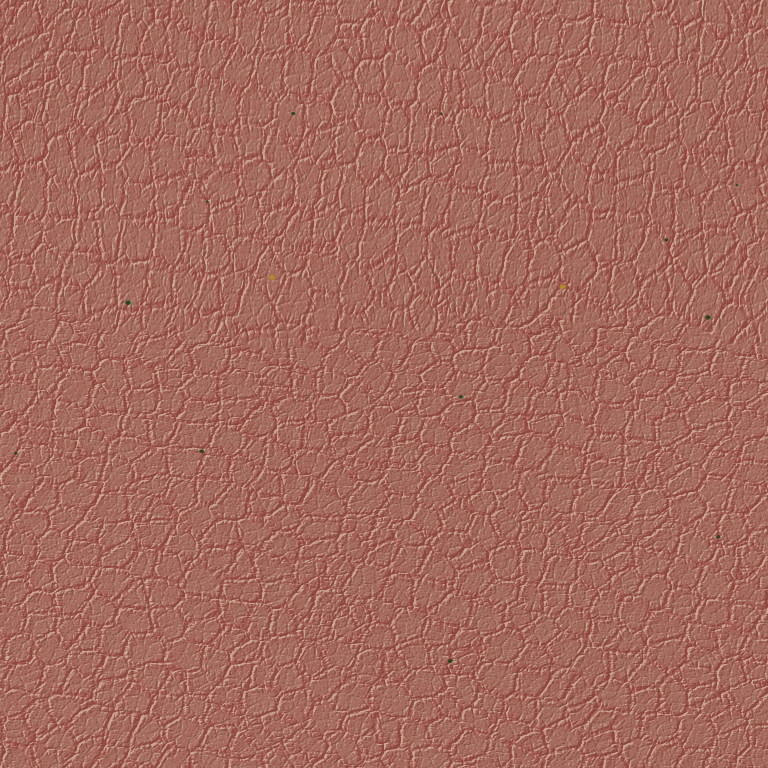
Write a WebGL 2 fragment shader that draws this texture.

```glsl
#version 300 es
precision highp float;
// Draws embossed reddish leather with thin creases and satin highlights.

uniform vec2 u_resolution;
out vec4 fragColor;

vec2 hash22(vec2 p) {
    vec3 a = fract(p.xyx * vec3(0.1031, 0.1030, 0.0973));
    a += dot(a, a.yzx + 33.33);
    return fract((a.xx + a.yz) * a.zy);
}

// Gap between the two nearest cell centres: zero along the creases
float cellGap(vec2 p, float jitter) {
    vec2 cell = floor(p), local = p - cell;
    float nearest = 8.0, second = 8.0;
    for (int y = -1; y <= 1; y++) {
        for (int x = -1; x <= 1; x++) {
            vec2 offset = vec2(x, y);
            vec2 toCentre = offset + 0.5 + jitter * (hash22(cell + offset + 50.0) - 0.5) - local;
            float d = length(toCentre);
            second = min(second, max(nearest, d));
            nearest = min(nearest, d);
        }
    }
    return second - nearest;
}

// Height in x, pebble interior in y; wrinkles gather around the creases
vec2 leather(vec2 p, mat2 grain) {
    p += 0.004 * sin(p.yx * vec2(23.0, 19.0) + 2.0 * sin(p * 9.0));
    p += 0.0007 * sin(p.yx * vec2(210.0, 180.0) + 2.0 * sin(p * 57.0));
    vec2 q = grain * p;
    float gap = cellGap(q, 0.75);
    float interior = smoothstep(0.05, 0.5, gap);
    float pebbles = smoothstep(0.0, 0.2, gap);
    float creases = smoothstep(0.0, 0.24, cellGap(q * 2.2 + 7.3, 0.9));
    float wrinkles = smoothstep(0.0, 0.4, cellGap(q * 4.7 + 3.1, 0.9));
    float pores = smoothstep(0.0, 0.6, cellGap(q * 8.3 + 1.7, 0.9));
    float height = 0.6 * pebbles + mix(0.48, 0.22, interior) * creases
                 + mix(0.32, 0.15, interior) * wrinkles + 0.13 * pores;
    return vec2(height, interior);
}

// Slope along the light direction in x, pebble interior in y
vec2 lightSlope(vec2 p, mat2 grain) {
    vec2 stepToLight = 0.001 * vec2(0.85, -0.53);
    vec2 ahead = leather(p + stepToLight, grain);
    vec2 behind = leather(p - stepToLight, grain);
    return vec2(ahead.x - behind.x, 0.5 * (ahead.y + behind.y));
}

// Rare dark green or yellow flecks
vec3 addFlecks(vec3 color, vec2 p) {
    vec2 cell = floor(p * 9.0);
    vec2 pick = hash22(cell + 17.0);
    vec2 centre = (cell + 0.15 + 0.7 * hash22(cell + 91.0)) / 9.0;
    float radius = mix(0.0015, 0.0036, pick.y);
    float cover = 1.0 - smoothstep(0.5 * radius, 1.3 * radius, length((p - centre) * vec2(0.85, 1.1)));
    vec3 fleck = mix(vec3(0.08, 0.24, 0.09), vec3(0.72, 0.56, 0.12), step(0.9, pick.y));
    return mix(color, fleck, 0.85 * cover * step(pick.x, 0.2));
}

void main() {
    vec2 p = gl_FragCoord.xy / u_resolution.y;

    // Tall columns above a wavy seam, flatter slanted pebbles below
    float seam = 0.575 + 0.018 * sin(p.x * 9.0 + 1.5) + 0.012 * sin(p.x * 31.0);
    float upper = smoothstep(-0.005, 0.005, p.y - seam);
    vec2 upperGrain = lightSlope(p, mat2(28.0, 3.0, -3.5, 19.0));
    vec2 lowerGrain = lightSlope(p, mat2(24.0, 6.0, -8.0, 28.0));
    vec2 surface = mix(lowerGrain, upperGrain, upper);
    float slope = 1.75 * surface.x;

    // Red along the creases, browner on the pebble tops
    float drift = 0.5 + 0.5 * sin(p.x * 67.0 + 3.0 * sin(p.y * 59.0));
    float brown = clamp(0.75 * surface.y + 0.35 * drift, 0.0, 1.0);
    vec3 color = mix(vec3(0.640, 0.372, 0.332), vec3(0.648, 0.427, 0.374), brown);
    vec3 shade = mix(vec3(0.555, 0.275, 0.240), vec3(0.545, 0.325, 0.275), brown);

    // Sparse satin light on lit faces, thin shade on the others
    color = mix(color, vec3(0.79, 0.65, 0.565), smoothstep(0.0, 0.85, slope));
    color = mix(color, shade, smoothstep(0.0, 0.55, -slope));
    color += 0.004 * sin(p.x * 5.0 + 2.0 * sin(p.y * 4.0));

    fragColor = vec4(addFlecks(color, p), 1.0);
}
```
